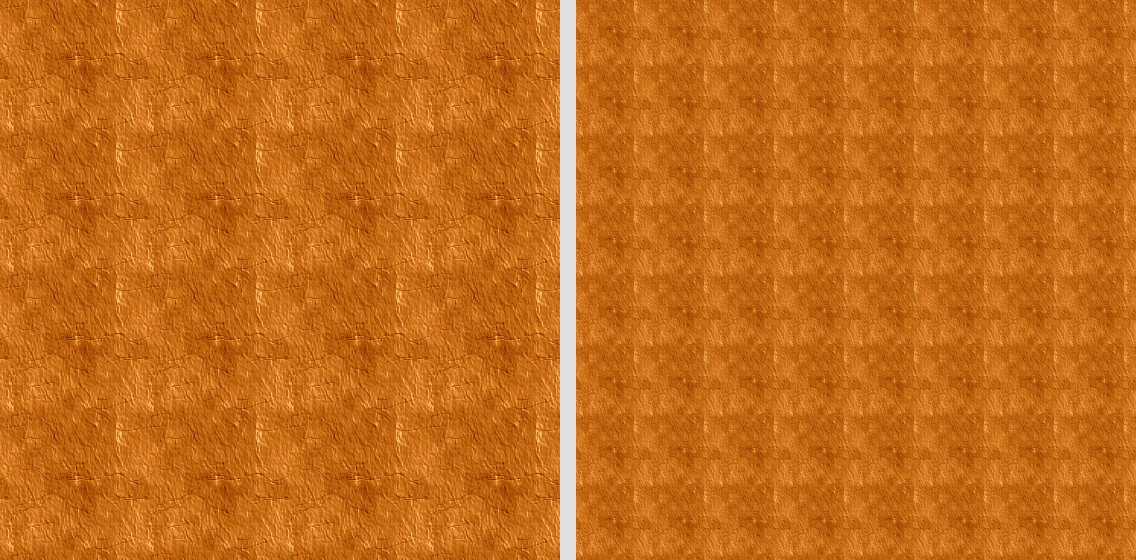
Left, the tile; right, the same tile 2 across and 2 down.
This texture is drawn by a three.js fragment shader. Its source:

```glsl
// Crumpled orange-brown leather, four by four repeats of one wrapping tile.
// A height field of grain, crackle and long folds is lit from the upper right;
// the relief plus broad stains then picks a colour from a six-step ramp.
varying vec2 vUv;

float hash(vec2 p) {
  vec3 q = fract(vec3(p.xyx) * 0.1031);
  q += dot(q, q.yzx + 33.33);
  return fract((q.x + q.y) * q.z);
}

// Lattice value that repeats after a whole number of cells.
float lattice(vec2 cell, vec2 period, float seed) {
  return hash(floor(mod(cell + 0.5, period)) + seed * 17.0);
}

// Value noise over one tile, wrapping at its edges.
float noise(vec2 p, vec2 period, float seed) {
  p *= period;
  vec2 i = floor(p);
  vec2 f = p - i;
  f = f * f * f * (f * (f * 6.0 - 15.0) + 10.0);
  float low = mix(lattice(i, period, seed), lattice(i + vec2(1.0, 0.0), period, seed), f.x);
  float high = mix(lattice(i + vec2(0.0, 1.0), period, seed), lattice(i + 1.0, period, seed), f.x);
  return mix(low, high, f.y);
}

// Thin lines between wrapping Voronoi cells: 1 on a border, 0 inside.
float crackle(vec2 p, vec2 period, float seed) {
  p *= period;
  vec2 i = floor(p);
  float nearest = 9.0;
  float second = 9.0;
  for (int y = -1; y <= 1; y++) {
    for (int x = -1; x <= 1; x++) {
      vec2 cell = i + vec2(float(x), float(y));
      vec2 site = cell + vec2(lattice(cell, period, seed), lattice(cell, period, seed + 1.0));
      float d = length(site - p);
      second = min(second, max(nearest, d));
      nearest = min(nearest, d);
    }
  }
  return 1.0 - smoothstep(0.0, 0.013 * period.x, second - nearest);
}

// Scattered folds: shallow grooves and steep ridges. Returns height and dirt.
vec2 folds(vec2 p) {
  vec2 sum = vec2(0.0);
  for (int i = 0; i < 52; i++) {
    float k = float(i);
    vec2 centre = vec2(hash(vec2(k, 3.0)), hash(vec2(k, 8.0)));
    float steep = step(0.38, hash(vec2(k, 14.0)));
    float angle = mix(0.15, 1.88, steep) + (hash(vec2(k, 21.0)) - 0.5) * mix(0.7, 0.9, steep);
    float size = hash(vec2(k, 27.0));
    float reach = mix(0.06, mix(0.36, 0.22, steep), size * size);
    float width = mix(0.004, 0.0065, hash(vec2(k, 35.0)));
    vec2 d = fract(p - centre + 0.5) - 0.5;
    float along = dot(d, vec2(cos(angle), sin(angle)));
    float across = dot(d, vec2(-sin(angle), cos(angle)));
    across += 0.008 * sin(along * 19.0 + k);
    float line = exp(-across * across / (width * width));
    line *= 1.0 - smoothstep(reach * 0.4, reach, abs(along));
    sum += line * mix(vec2(-0.6, 1.0), vec2(0.55, 0.25), steep);
  }
  return sum;
}

// Height and dirt of the hide at a point of the tile.
vec2 surface(vec2 p) {
  // Jagged bending shared by folds and crackle
  vec2 bend = vec2(noise(p, vec2(7.0), 1.0), noise(p, vec2(7.0), 2.0)) - 0.5;
  bend += 0.6 * vec2(noise(p, vec2(24.0), 3.0), noise(p, vec2(24.0), 4.0)) - 0.3;
  vec2 q = p + bend * 0.045;
  vec2 hide = folds(q);

  // Broken networks of fine cracks
  float coarse = smoothstep(0.35, 0.65, noise(p, vec2(6.0, 5.0), 5.0));
  float fine = smoothstep(0.4, 0.7, noise(p, vec2(8.0), 6.0));
  float net = crackle(q, vec2(7.0, 5.0), 7.0) * coarse;
  hide += net * vec2(-0.35, 0.5);
  hide.x += crackle(q, vec2(15.0, 10.0), 9.0) * fine * 0.28;

  // Low puckers and crisp grain, taller than wide
  hide.x += 0.6 * noise(q, vec2(16.0, 9.0), 11.0);
  hide.x += 0.75 * noise(q, vec2(40.0, 22.0), 12.0);
  hide.x += 0.75 * noise(p, vec2(92.0, 56.0), 13.0);
  return hide;
}

// Ramp from deep brown (0) through orange (3) to pale highlights (6).
vec3 leather(float s) {
  vec3 c = mix(vec3(0.36, 0.09, 0.0), vec3(0.55, 0.20, 0.01), clamp(s + 1.5, 0.0, 1.0));
  c = mix(c, vec3(0.65, 0.29, 0.01), clamp(s, 0.0, 1.0));
  c = mix(c, vec3(0.71, 0.36, 0.04), clamp(s - 1.0, 0.0, 1.0));
  c = mix(c, vec3(0.77, 0.42, 0.08), clamp(s - 2.0, 0.0, 1.0));
  c = mix(c, vec3(0.84, 0.48, 0.14), clamp(s - 3.0, 0.0, 1.0));
  c = mix(c, vec3(0.92, 0.58, 0.24), clamp(s - 4.0, 0.0, 1.0));
  return mix(c, vec3(1.0, 0.84, 0.52), clamp((s - 5.0) * 0.5, 0.0, 1.0));
}

void main() {
  vec2 p = vUv * 4.0;
  vec2 toLight = vec2(0.75, 0.66) * 0.0048;
  vec2 shaded = surface(p - toLight);
  vec2 lit = surface(p + toLight);
  float relief = shaded.x - lit.x;
  float dirt = 0.5 * (shaded.y + lit.y);

  // Broad stains and a few pale, rubbed flakes
  vec2 swell = cos(6.28318 * p);
  float stain = 0.2 * (swell.x + swell.y) + 1.1 * noise(p, vec2(4.0), 25.0)
    + 1.1 * noise(p, vec2(8.0), 16.0) + 0.8 * noise(p, vec2(20.0, 14.0), 17.0) - 1.5;
  float flake = smoothstep(0.78, 0.97, noise(p, vec2(13.0, 9.0), 18.0));

  float tone = relief * (2.3 + 1.5 * flake) + stain + flake * 0.8 - dirt * 0.8;
  gl_FragColor = vec4(leather(2.9 + 1.3 * tone), 1.0);
}
```
